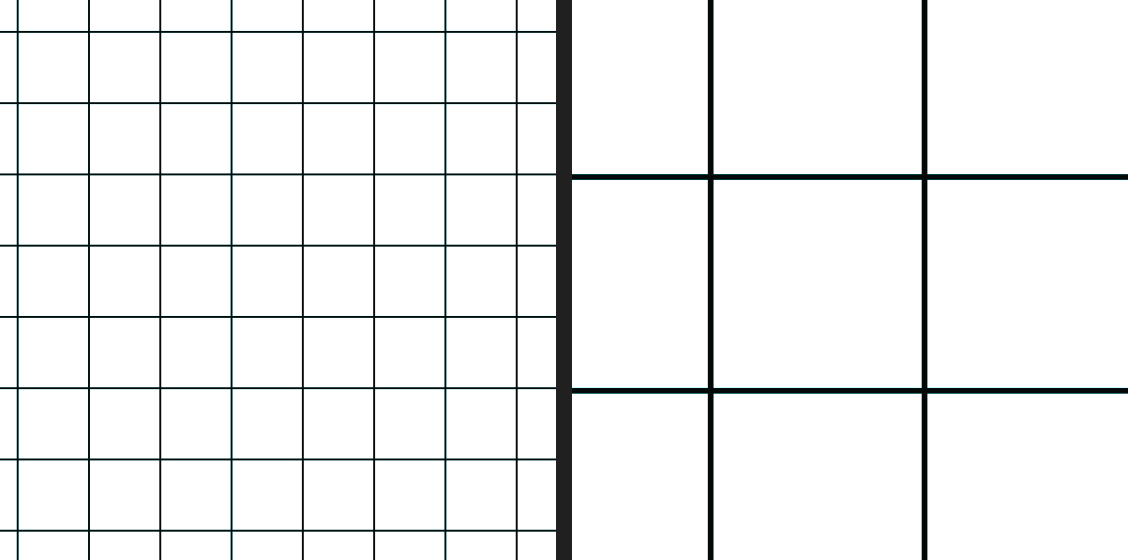
Left: the whole. Right: its middle third, enlarged.
Give the GLSL for this pattern, as a WebGL 2 fragment shader.

```glsl
#version 300 es
precision highp float;

uniform vec2 u_resolution;
out vec4 fragColor;

// Lengths are fractions of the canvas height
const vec2 PITCH = vec2(0.1273, 0.12725);
const vec2 FIRST_LINE = vec2(0.0316, 0.0523);
const float LINE_WIDTH = 0.0033;
const float TINT_SPREAD = 0.0003;   // extra width in red, giving teal edges

const vec3 PAPER = vec3(1.0);
const vec3 INK = vec3(0.01, 0.03, 0.03);

// Signed distance to the nearest line along each axis
vec2 gridDistance(vec2 p) {
    return (fract((p - FIRST_LINE) / PITCH + 0.5) - 0.5) * PITCH;
}

// Share of a pixel-wide span covered by a line, per colour channel
vec3 lineCoverage(float dist, vec3 halfWidth, float pixel) {
    vec3 right = min(vec3(dist + 0.5 * pixel), halfWidth);
    vec3 left = max(vec3(dist - 0.5 * pixel), -halfWidth);
    return clamp((right - left) / pixel, 0.0, 1.0);
}

void main() {
    float pixel = 1.0 / u_resolution.y;
    vec2 dist = gridDistance(gl_FragCoord.xy * pixel);
    vec3 halfWidth = 0.5 * (vec3(LINE_WIDTH) + vec3(TINT_SPREAD, 0.0, 0.0));

    // Union of vertical and horizontal rules
    vec3 vertical = lineCoverage(dist.x, halfWidth, pixel);
    vec3 horizontal = lineCoverage(dist.y, halfWidth, pixel);
    vec3 coverage = 1.0 - (1.0 - vertical) * (1.0 - horizontal);

    fragColor = vec4(mix(PAPER, INK, coverage), 1.0);
}
```
